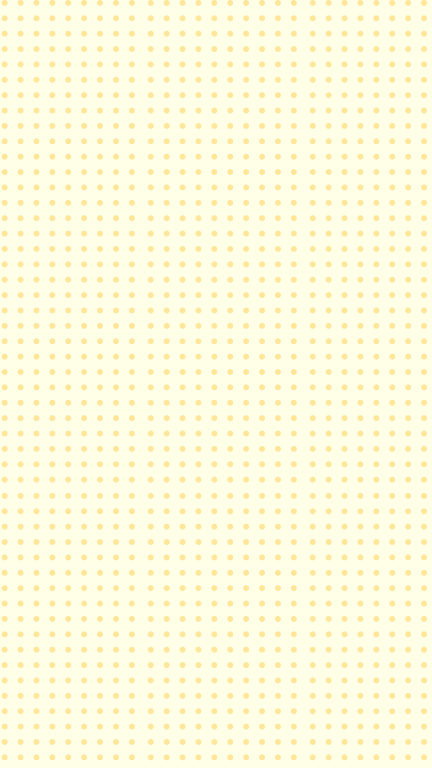
Give the GLSL for this pattern, as a Shadertoy shader.

```glsl
// Small amber dots on pale cream, laid out in tiles with slightly wider seams.

// Lengths are fractions of the canvas width, measured from the top left.
const vec2 DOT_SPACING = vec2(0.0368, 0.0356);
const vec2 DOTS_PER_TILE = vec2(10.0, 32.0);
const vec2 TILE_SIZE = vec2(0.375, 1.1412);
const vec2 FIRST_DOT = vec2(-0.026, 0.0067);
const float DOT_RADIUS = 0.0068;

const vec3 CREAM = vec3(1.0, 1.0, 0.91);
const vec3 AMBER = vec3(1.0, 0.90, 0.60);

// Signed distance to the nearest dot; the index clamp leaves the seams empty.
float dotGridDistance(vec2 p) {
    vec2 margin = 0.5 * DOT_SPACING;
    vec2 local = mod(p - FIRST_DOT + margin, TILE_SIZE) - margin;
    vec2 index = clamp(floor(local / DOT_SPACING + 0.5), vec2(0.0), DOTS_PER_TILE - 1.0);
    return length(local - index * DOT_SPACING) - DOT_RADIUS;
}

void mainImage(out vec4 fragColor, in vec2 fragCoord) {
    // Width-normalised position with y pointing down
    vec2 p = vec2(fragCoord.x, iResolution.y - fragCoord.y) / iResolution.x;

    // One-pixel edge coverage
    float coverage = clamp(0.5 - dotGridDistance(p) * iResolution.x, 0.0, 1.0);

    fragColor = vec4(mix(CREAM, AMBER, coverage), 1.0);
}
```
